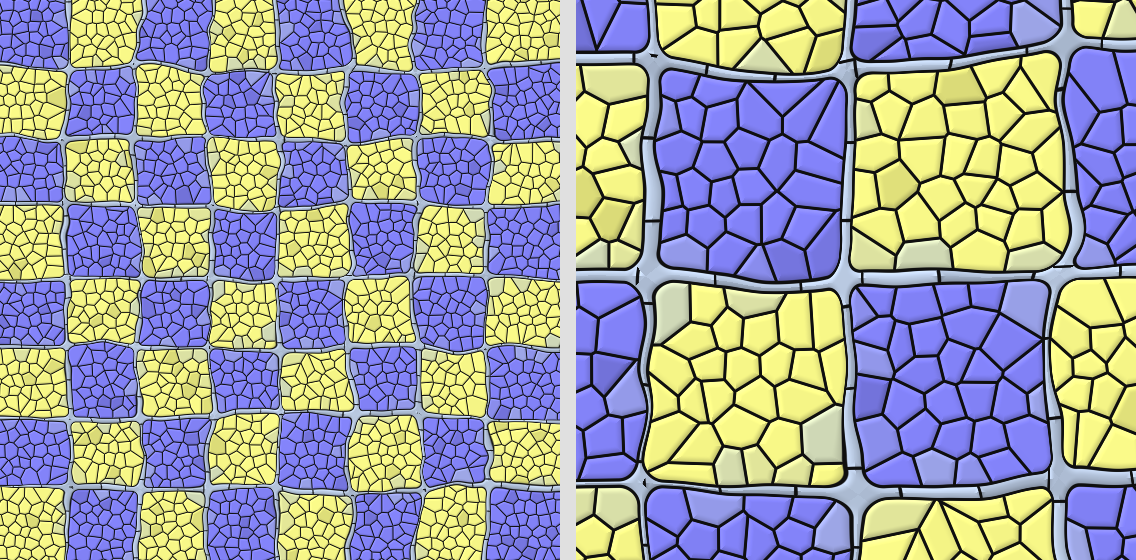
Left: the whole. Right: its middle third, enlarged.
Reproduce this pattern procedurally as a three.js fragment shader.

```glsl
// Checkerboard of yellow and blue pebble mosaic tiles with pale, uneven grout bands.
varying vec2 vUv;

const float TILES = 8.0;            // tiles across and up
const float CELLS = 48.0;           // pebbles across and up
const vec2 TILE_SHIFT = vec2(0.03, -0.04);
const float JITTER = 0.36;          // pebble scatter, in pebbles
const float WARP = 0.10;            // slow bend of the grid, in tiles
const vec2 BUMP = vec2(0.035, 0.014); // fine bend of the grid, in tiles
const float CORNER = 0.11;          // tile corner radius, in tiles
const float BAND_MIN = 0.0014;      // half widths of the grout band
const float BAND_MAX = 0.0054;
const float JOINTS = 2.6;           // grout joints per tile side
const float LINE = 0.00092;         // half width of the dark lines
const float BEVEL = 0.0050;
const float BEVEL_GAIN = 0.24;
const float PALE_CHANCE = 0.38;
const vec2 LIGHT = vec2(-0.6, 0.8);
const vec3 YELLOW = vec3(0.97, 0.97, 0.53);
const vec3 BLUE = vec3(0.51, 0.51, 0.97);
const vec3 GROUT = vec3(0.68, 0.74, 0.83);
const vec3 INK = vec3(0.06, 0.06, 0.06);
const float FAR = 9.0;

vec2 hash2(vec2 p) {
  vec3 a = fract(p.xyx * vec3(0.1031, 0.1030, 0.0973));
  a += dot(a, a.yzx + 33.33);
  return fract((a.xx + a.yz) * a.zy);
}

// Smooth value noise, -1 to 1 in each channel
vec2 noise2(vec2 p) {
  vec2 i = floor(p), f = fract(p);
  f = f * f * (3.0 - 2.0 * f);
  vec2 low = mix(hash2(i), hash2(i + vec2(1.0, 0.0)), f.x);
  vec2 high = mix(hash2(i + vec2(0.0, 1.0)), hash2(i + 1.0), f.x);
  return 2.0 * mix(low, high, f.y) - 1.0;
}

vec2 warpedGrid(vec2 p) {
  return p * TILES + TILE_SHIFT + WARP * noise2(p * 11.0 + 20.0)
    + BUMP * noise2(p * 38.0 + 70.0);
}

// Distance to the rounded tile border; also gives the tile and outward normal
float tileBorder(vec2 q, out vec2 tile, out vec2 normal, out vec2 gap) {
  tile = clamp(floor(q), 0.0, TILES - 1.0);
  vec2 f = q - tile;
  vec2 low = mix(vec2(FAR), f, step(0.5, tile));
  vec2 high = mix(vec2(FAR), 1.0 - f, step(tile, vec2(TILES - 1.5)));
  gap = min(low, high);
  vec2 inset = max(CORNER - gap, 0.0);
  normal = normalize(inset + 0.0001) * (2.0 * step(high, low) - 1.0);
  return (CORNER - length(inset) + max(min(gap.x, gap.y) - CORNER, 0.0)) / TILES;
}

vec2 pebbleSite(vec2 cell) {
  float stagger = 0.5 * mod(cell.y, 2.0) - 0.25;
  vec2 jitter = JITTER * (2.0 * hash2(cell + 100.0) - 1.0);
  return (cell + 0.5 + vec2(stagger, 0.0) + jitter) / CELLS;
}

void main() {
  vec2 p = vUv;
  float px = max(fwidth(p.x), fwidth(p.y));
  vec2 q = warpedGrid(p);
  vec2 tile, normal, gap, siteTile, unusedA, unusedB;
  float border = tileBorder(q, tile, normal, gap);
  float band = mix(BAND_MIN, BAND_MAX, 0.5 + 0.5 * noise2(p * 15.0 + 40.0).x);
  float edge = border - band;
  vec3 color;

  if (edge < 0.0) {
    // Grout, cut into pieces by cross joints
    bool upright = gap.x < gap.y;
    float along = upright ? q.y : q.x;
    float lineId = floor((upright ? q.x : q.y) + 0.5);
    float phase = hash2(vec2(lineId, upright ? 31.0 : 57.0)).x;
    float u = along * JOINTS + phase;
    float joint = abs(fract(u) - 0.5) / (JOINTS * TILES);
    color = GROUT * (0.94 + 0.14 * hash2(vec2(floor(u + 0.5), lineId + 9.0)).y);
    edge = min(-edge, joint);
    normal = -normal;
  } else {
    // Nearest pebble among those of this tile
    vec2 base = floor(p * CELLS);
    vec2 sites[25];
    vec2 nearest = vec2(FAR);
    for (int i = 0; i < 25; i++) {
      float n = float(i);
      vec2 site = pebbleSite(base + vec2(mod(n, 5.0), floor(n / 5.0)) - 2.0);
      float inside = tileBorder(warpedGrid(site), siteTile, unusedA, unusedB);
      bool usable = inside > 0.005 && distance(siteTile, tile) < 0.5;
      sites[i] = usable ? site : vec2(FAR);
      if (distance(p, sites[i]) < distance(p, nearest)) nearest = sites[i];
    }
    // Distance to the closest pebble edge
    for (int i = 0; i < 25; i++) {
      vec2 span = sites[i] - nearest;
      float len = length(span);
      if (len > 0.0001) {
        float d = dot(0.5 * (sites[i] + nearest) - p, span / len);
        if (d < edge) { edge = d; normal = span / len; }
      }
    }
    // Pebble colour: pale ones at the border, a few dark ones anywhere
    vec2 chance = hash2(floor(nearest * 4096.0));
    float inside = tileBorder(warpedGrid(nearest), siteTile, unusedA, unusedB);
    color = mix(YELLOW, BLUE, mod(tile.x + tile.y, 2.0));
    float pale = step(inside, 0.016) * step(chance.x, PALE_CHANCE);
    color = mix(color, GROUT, pale * (0.2 + 0.4 * chance.y));
    color *= 1.0 - 0.11 * step(0.95, chance.x) + 0.03 * (chance.y - 0.5);
  }

  // Bevel light and dark outline
  float slope = 1.0 - smoothstep(0.0, BEVEL, edge);
  color *= 1.0 + BEVEL_GAIN * slope * dot(normal, LIGHT);
  float ink = 1.0 - smoothstep(LINE - 0.6 * px, LINE + 0.6 * px, edge);
  gl_FragColor = vec4(mix(color, INK, ink), 1.0);
}
```
